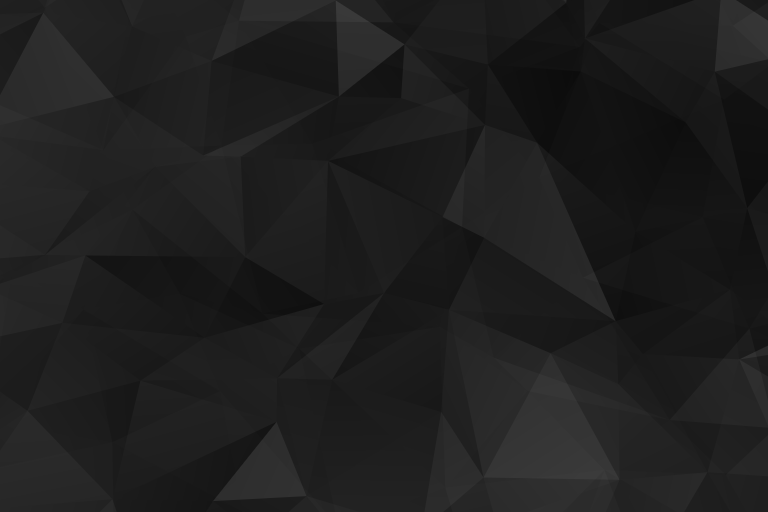
Write a WebGL 1 fragment shader that draws this background.

```glsl
precision highp float;

// Dark low-poly backdrop: two meshes of jittered, randomly split quads are
// blended, so strong facets carry faint folds. Each facet takes its tone from
// broad pools of light and shadow, a random offset and a slight gradient.

uniform vec2 u_resolution;

float hash(vec2 p) {
  return fract(sin(dot(p, vec2(127.1, 311.7))) * 43758.5453);
}

float cross2(vec2 a, vec2 b) {
  return a.x * b.y - a.y * b.x;
}

vec2 meshVertex(vec2 id) {
  return id + 0.86 * (vec2(hash(id), hash(id + 57.3)) - 0.5);
}

float pool(vec2 p, vec2 center, float falloff) {
  vec2 d = p - center;
  return exp(-falloff * dot(d, d));
}

// Broad lighting, in units of the canvas height
float ambient(vec2 p) {
  return 0.12
    + 0.030 * pool(p, vec2(0.10, 0.90), 6.0)
    + 0.045 * pool(p, vec2(1.05, 0.08), 9.0)
    - 0.055 * pool(p, vec2(1.18, 0.70), 5.0)
    - 0.035 * pool(p, vec2(0.42, 0.40), 16.0);
}

// Signed distance to an edge, positive on its left
float edgeDistance(vec2 p, vec2 a, vec2 b) {
  return cross2(b - a, p - a) / max(length(b - a), 0.0001);
}

// Adds one counter-clockwise facet as (weighted shade, weight)
vec2 facet(vec2 p, vec2 a, vec2 b, vec2 c, vec2 id, mat2 toMesh, float pixel) {
  float inside = min(edgeDistance(p, a, b),
                     min(edgeDistance(p, b, c), edgeDistance(p, c, a)));
  float weight = clamp(0.5 + inside / pixel, 0.0, 1.0);
  if (weight <= 0.0) return vec2(0.0);

  vec2 center = (a + b + c) / 3.0;
  float scale = length(toMesh[0]);
  vec2 canvasCenter = (center * toMesh) / (scale * scale);
  float angle = 6.2832 * hash(id + 3.7);
  float shade = ambient(canvasCenter)
    + 0.065 * (hash(id + 11.9) - 0.5)
    + 0.13 * pow(hash(id + 23.1), 12.0)
    + 0.025 * dot(p - center, vec2(cos(angle), sin(angle)));
  return vec2(shade, 1.0) * weight;
}

// Irregular triangle mesh, rotated and scaled over the canvas
float mesh(vec2 canvas, float scale, float angle) {
  float s = sin(angle), c = cos(angle);
  mat2 toMesh = scale * mat2(c, s, -s, c);
  vec2 p = toMesh * canvas;
  float pixel = scale / u_resolution.y;
  vec2 sum = vec2(0.0);

  for (int j = -1; j <= 1; j++) {
    for (int i = -1; i <= 1; i++) {
      vec2 id = floor(p) + vec2(float(i), float(j));
      vec2 v0 = meshVertex(id);
      vec2 v1 = meshVertex(id + vec2(1.0, 0.0));
      vec2 v2 = meshVertex(id + vec2(1.0, 1.0));
      vec2 v3 = meshVertex(id + vec2(0.0, 1.0));

      // Split along a random diagonal that stays within the quad
      float rising = min(cross2(v1 - v0, v2 - v0), cross2(v2 - v0, v3 - v0));
      float falling = min(cross2(v2 - v1, v3 - v1), cross2(v3 - v1, v0 - v1));
      if (falling <= 0.0 || (rising > 0.0 && hash(id + 41.3) > 0.5)) {
        sum += facet(p, v0, v1, v2, id, toMesh, pixel);
        sum += facet(p, v0, v2, v3, id + 0.37, toMesh, pixel);
      } else {
        sum += facet(p, v1, v2, v3, id, toMesh, pixel);
        sum += facet(p, v1, v3, v0, id + 0.37, toMesh, pixel);
      }
    }
  }
  return sum.x / max(sum.y, 0.0001);
}

void main() {
  vec2 canvas = gl_FragCoord.xy / u_resolution.y;
  float shade = mix(mesh(canvas, 5.8, 0.45), mesh(canvas, 4.6, 1.2), 0.27);
  gl_FragColor = vec4(vec3(max(shade, 0.035)), 1.0);
}
```
